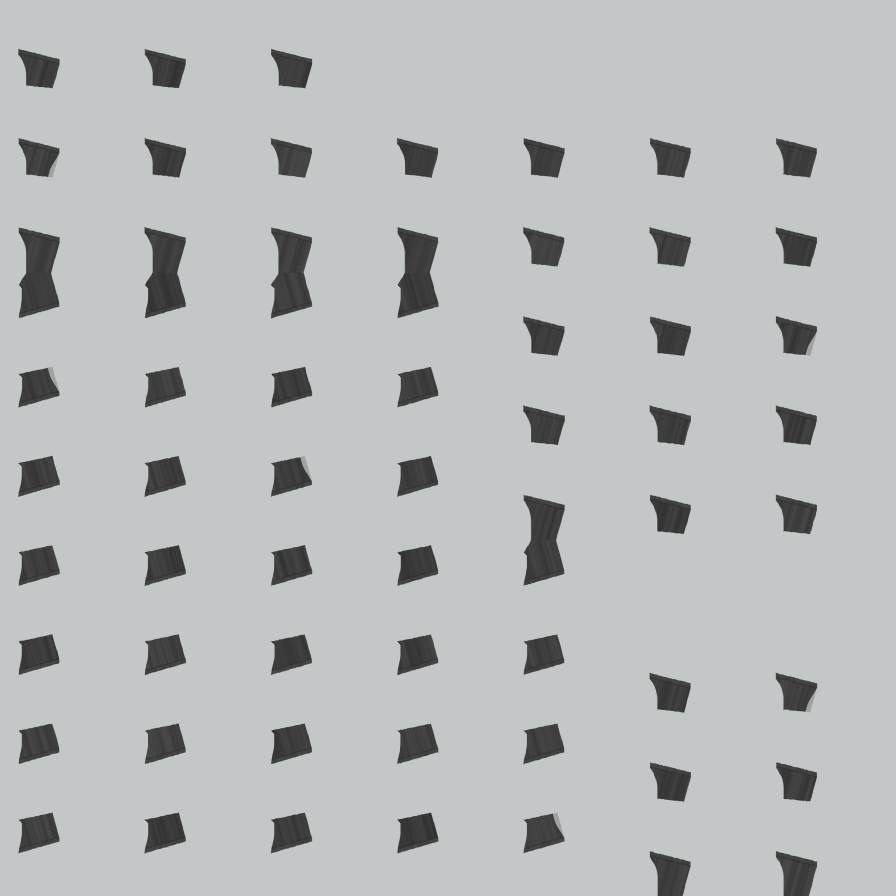
Give the GLSL for this pattern, as a Shadertoy shader.

```glsl
#define GRID_ORIGIN vec2(0.0208, 0.0547)
#define GRID_PITCH vec2(0.1409, 0.0995)
#define PIECE_WIDTH 0.0456
#define JOIN_HEIGHT 1.114
#define EDGE_LEAN 0.28
#define BAND_DEPTH 0.11
#define PALE_CHANCE 0.3
#define WALL_COLOR vec3(0.768, 0.780, 0.784)
#define DARK_COLOR vec3(0.195, 0.195, 0.195)
#define LIGHT_COLOR vec3(0.290, 0.290, 0.288)
#define PALE_COLOR vec3(0.670, 0.680, 0.680)

float hash(vec2 p) {
    return fract(sin(dot(p, vec2(127.1, 311.7))) * 43758.5453);
}

float noise(float x, float seed) {
    float i = floor(x);
    return mix(hash(vec2(i, seed)), hash(vec2(i + 1.0, seed)), smoothstep(0.0, 1.0, x - i));
}

// Which grid cells hold a hanging or a standing piece
bool hasHanging(vec2 cell) {
    float first = cell.x < 3.0 ? 0.0 : 1.0;
    float last = cell.x < 4.0 ? 2.0 : (cell.x < 5.0 ? 5.0 : 9.0);
    bool gap = cell.x > 4.0 && cell.y == 6.0;
    return cell.x >= 0.0 && cell.x < 7.0 && cell.y >= first && cell.y <= last && !gap;
}

bool hasStanding(vec2 cell) {
    float first = cell.x < 4.0 ? 2.0 : 5.0;
    return cell.x >= 0.0 && cell.x < 5.0 && cell.y >= first && cell.y <= 8.0;
}

// Right edge: upright beside the band, then leaning inward
float rightEdge(vec2 q) {
    return max(q.x - 1.0, (q.x - 1.0 + EDGE_LEAN * (q.y - 0.37)) * 0.96);
}

// q.y runs down from the upper left corner
float hangingDistance(vec2 q, bool joined) {
    float t = clamp((q.y - 0.14) / 0.5, 0.0, 1.0);
    float left = 0.185 * (1.0 - (1.0 - t) * (1.0 - t)) - q.x;
    float top = (0.25 * q.x - q.y) * 0.97;
    float bottom = q.y - (joined ? JOIN_HEIGHT + 0.03 : 0.87 + 0.11 * q.x);
    return max(max(left * 0.88, rightEdge(q)), max(top, bottom));
}

// q.y runs up from the lower left corner
float standingDistance(vec2 q, bool joined) {
    float bow = 0.08 * smoothstep(0.0, 0.5, q.y) * smoothstep(0.83, 0.72, q.y);
    float left = max(bow - q.x, (0.64 * (q.y - 0.82) - q.x) * 0.84);
    float bottom = (0.29 * q.x - q.y) * 0.96;
    float top = q.y - (joined ? JOIN_HEIGHT : 0.82 + 0.21 * q.x);
    return max(max(left, rightEdge(q)), max(top, bottom));
}

// Slanted streaks, a plain band at the wide end and an occasional pale side
vec3 pieceColor(vec2 q, float slope, float seed, float pale, float blur) {
    float across = q.x + EDGE_LEAN * q.y;
    float streak = 0.6 * noise(across * 9.0, seed) + 0.4 * noise(across * 27.0, seed + 3.7);
    float tone = clamp(0.28 * hash(vec2(seed, 5.3)) + 0.9 * streak - 0.12, 0.0, 1.0);
    vec3 color = mix(DARK_COLOR, LIGHT_COLOR, tone);

    float depth = q.y - slope * q.x;
    float band = 1.0 - smoothstep(-blur, blur, depth - BAND_DEPTH);
    float bandTone = 0.45 + 0.4 * noise(q.x * 16.0, seed + 8.1);
    color = mix(color, mix(DARK_COLOR, LIGHT_COLOR, bandTone), band);
    float seam = 1.0 - smoothstep(0.012, 0.012 + blur, abs(depth - BAND_DEPTH));
    color *= 1.0 - 0.14 * seam;

    float taper = 0.12 * smoothstep(0.3, 0.8, q.y);
    float side = smoothstep(-blur, blur, across - 1.0 - EDGE_LEAN * 0.37 + taper);
    return mix(color, PALE_COLOR, side * pale * (1.0 - band));
}

void mainImage(out vec4 fragColor, in vec2 fragCoord) {
    vec2 p = fragCoord / iResolution.y;
    p.y = 1.0 - p.y;
    float blur = 0.7 / (iResolution.y * PIECE_WIDTH);
    vec3 color = WALL_COLOR;

    // Hanging pieces first, standing pieces over them
    for (int kind = 0; kind < 2; kind++) {
        bool standing = kind == 1;
        vec2 anchor = GRID_ORIGIN;
        if (standing) anchor.y += 2.0 * JOIN_HEIGHT * PIECE_WIDTH;
        vec2 margin = vec2(0.05, standing ? 0.95 : 0.05);
        vec2 cell = floor((p - anchor) / GRID_PITCH + margin);
        if (!(standing ? hasStanding(cell) : hasHanging(cell))) continue;

        vec2 q = (p - anchor - cell * GRID_PITCH) / PIECE_WIDTH;
        if (standing) q.y = -q.y;
        bool joined = (hasHanging(cell) && hasStanding(cell)) || cell.y == 9.0;
        float seed = 1.0 + cell.x * 7.0 + cell.y * 13.0 + float(kind) * 151.0;

        // Slightly ragged outline
        float rough = 0.014 * (noise(q.x * 24.0, seed + 2.0) - 0.5);
        float d = standing ? standingDistance(q, joined) : hangingDistance(q, joined);
        float cover = 1.0 - smoothstep(-blur, blur, d + rough);
        float chance = standing ? 0.3 * PALE_CHANCE : PALE_CHANCE;
        float pale = !joined && hash(vec2(seed, 9.4)) < chance ? 0.9 : 0.0;
        color = mix(color, pieceColor(q, standing ? 0.29 : 0.25, seed, pale, blur), cover);
    }
    fragColor = vec4(color, 1.0);
}
```
